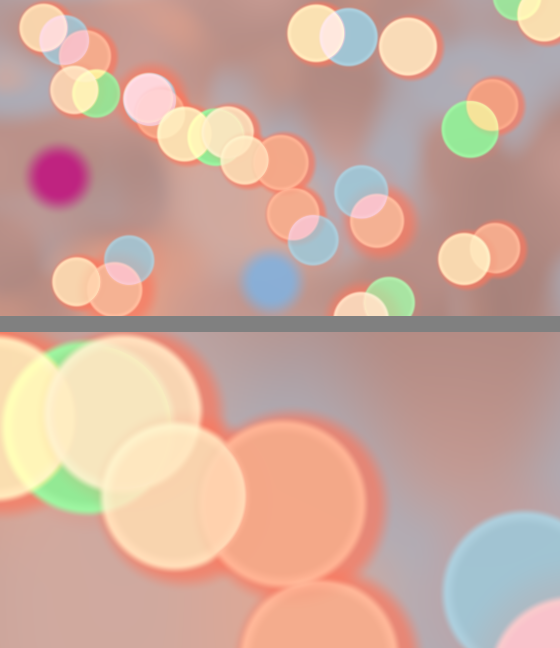
Top: the whole. Bottom: its middle third, enlarged.
A WebGL 2 fragment shader for this background:

```glsl
#version 300 es
precision highp float;
// Out-of-focus party lights: a sagging chain and loose groups of pale discs
// over a dusty rose haze. Discs are circle distances placed by loops and
// hashes; where they overlap, the brighter channels win, as light adds up.

#define RADIUS 0.086        // disc radius, in canvas heights
#define EDGE_SOFT 0.005     // half width of a disc edge
#define JITTER 0.76         // spread of a group within its grid cell
#define CHAIN_DISCS 13
#define COLUMNS 5
#define ROWS 3
#define HAZE_SCALE 2.6
#define SEED 4.7

uniform vec2 u_resolution;
out vec4 fragColor;

const vec3 ROSE = vec3(0.72, 0.56, 0.53);
const vec3 SLATE = vec3(0.67, 0.69, 0.74);
const vec3 PEACH = vec3(0.97, 0.65, 0.52);
const vec3 CREAM = vec3(1.00, 0.93, 0.71);
const vec3 BLUSH = vec3(0.99, 0.86, 0.75);
const vec3 GREEN = vec3(0.58, 0.94, 0.60);
const vec3 BLUE = vec3(0.64, 0.79, 0.85);
const vec3 EMBER = vec3(0.98, 0.47, 0.37);
const vec3 MAGENTA = vec3(0.75, 0.10, 0.50);
const vec3 SKY = vec3(0.52, 0.69, 0.86);

float hash(vec2 p) {
    return fract(sin(dot(p, vec2(127.1, 311.7)) + SEED) * 43758.5453);
}

vec2 hash2(vec2 p) {
    return vec2(hash(p), hash(p + 17.3));
}

float noise(vec2 p) {
    vec2 i = floor(p), f = fract(p);
    f = f * f * (3.0 - 2.0 * f);
    return mix(mix(hash(i), hash(i + vec2(1, 0)), f.x),
               mix(hash(i + vec2(0, 1)), hash(i + vec2(1, 1)), f.x), f.y);
}

float haze(vec2 p) {
    return 0.65 * noise(p) + 0.35 * noise(p * 2.1 + 5.2);
}

// Blurred backdrop: rose with slate and peach patches
vec3 backdrop(vec2 p) {
    vec2 q = p * HAZE_SCALE;
    vec3 col = ROSE * (0.90 + 0.22 * haze(q + 31.0));
    col = mix(col, SLATE, 0.85 * smoothstep(0.48, 0.74, haze(q + 9.0)));
    return mix(col, PEACH, 0.65 * smoothstep(0.52, 0.80, haze(q + 57.0)));
}

// Centre line of the chain, t from 0 (upper left) to 1 (middle)
vec2 chainPoint(float t) {
    return mix(vec2(0.09, 0.92), vec2(0.88, 0.54), t) - vec2(0.0, 0.09 * sin(3.14159 * t));
}

vec3 lampColour(float pick, float shade) {
    if (pick < 0.40) return mix(CREAM, BLUSH, shade);
    if (pick < 0.63) return mix(PEACH, BLUSH, 0.35 * shade);
    if (pick < 0.82) return mix(GREEN, vec3(0.74, 0.95, 0.72), shade * shade);
    return BLUE;
}

// Adds one lamp; lit holds how far the point is already covered by lamps
void addLamp(inout vec3 col, inout float lit, vec2 p, vec2 centre, float index) {
    vec2 rnd = hash2(vec2(index, 3.1));
    float pick = fract(index * 0.618034 + 0.13);
    vec3 tint = lampColour(pick, rnd.x);
    float radius = RADIUS * mix(0.88, 1.07, rnd.y);
    float d = length(p - centre) - radius;

    // Warm fringe, shifted sideways; a few lamps have a wide one
    float width = rnd.x > 0.85 ? 0.055 : 0.022;
    float fringe = 1.0 - smoothstep(0.0, width, length(p - centre - vec2(0.010, -0.003)) - radius);
    float warmth = pick < 0.63 ? 0.70 : 0.12;
    col = mix(col, EMBER, fringe * warmth * (1.0 - 0.8 * lit));

    // Flat disc with a slightly brighter rim
    float fill = 1.0 - smoothstep(-EDGE_SOFT, EDGE_SOFT, d);
    tint += 0.05 * smoothstep(-0.016, -0.002, d) - 0.015;
    vec3 summed = min(max(col, tint) + 0.04, vec3(1.0));
    col = mix(col, mix(tint, summed, lit), fill * mix(0.86, 0.98, rnd.y));
    lit = max(lit, fill);
}

// Strongly blurred lamp
void addGlow(inout vec3 col, vec2 p, vec2 centre, vec3 tint) {
    float d = length(p - centre);
    col = mix(col, tint, 0.92 * (1.0 - smoothstep(0.055, 0.125, d)));
}

void main() {
    vec2 p = gl_FragCoord.xy / u_resolution.y;
    float aspect = u_resolution.x / u_resolution.y;
    vec3 col = backdrop(p);
    float lit = 0.0;
    addGlow(col, p, vec2(0.105 * aspect, 0.44), MAGENTA);
    addGlow(col, p, vec2(0.485 * aspect, 0.11), SKY);

    // Loose groups of one to three lamps, kept off the chain
    vec2 cellSize = vec2(aspect / float(COLUMNS), 1.0 / float(ROWS));
    for (int i = 0; i < COLUMNS * ROWS; i++) {
        vec2 cell = vec2(i % COLUMNS, i / COLUMNS);
        vec2 centre = (cell + 0.5 + JITTER * (hash2(cell + 2.0) - 0.5)) * cellSize;
        float along = clamp((centre.x - 0.09) / 0.79, 0.0, 1.0);
        if (length(centre - chainPoint(along)) < 0.17) continue;
        int count = 1 + int(hash(cell + 8.4) * 3.0);
        for (int j = 0; j < count; j++) {
            float angle = 6.28318 * hash(cell + 40.0) + 2.4 * float(j);
            vec2 shift = j == 0 ? vec2(0.0) : 1.2 * RADIUS * vec2(cos(angle), sin(angle));
            addLamp(col, lit, p, centre + shift, float(i * 3 + j));
        }
    }

    // Chain of overlapping lamps
    for (int i = 0; i < CHAIN_DISCS; i++) {
        float t = float(i) / float(CHAIN_DISCS - 1);
        vec2 stray = 0.11 * (hash2(vec2(i, 71.0)) - 0.5);
        addLamp(col, lit, p, chainPoint(t) + stray, float(i + 60));
    }
    fragColor = vec4(clamp(col, 0.0, 1.0), 1.0);
}
```
